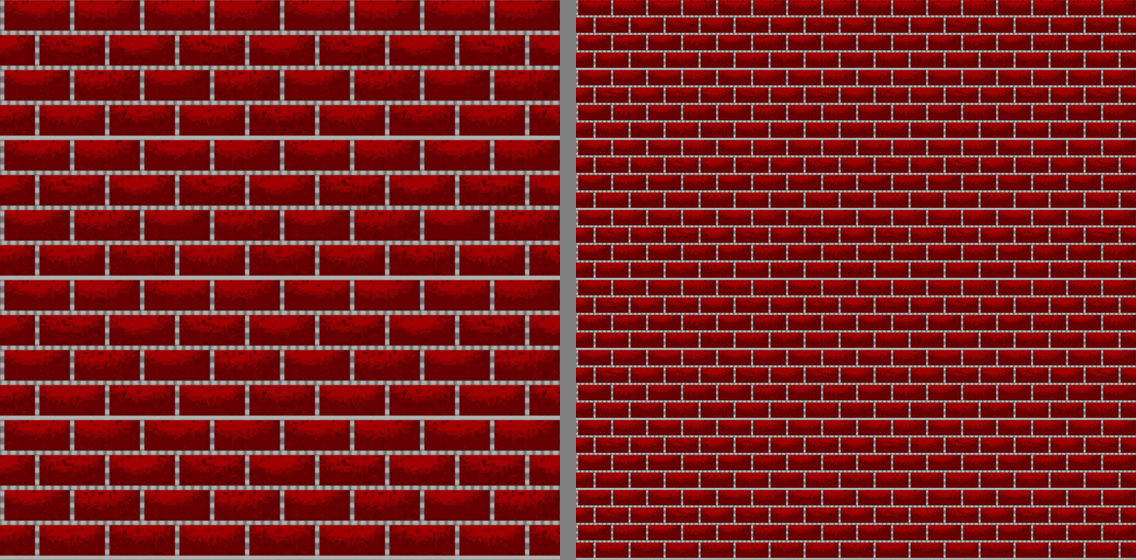
Left: one tile. Right: repeated 2 by 2.
Reproduce this texture procedurally as a three.js fragment shader.

```glsl
varying vec2 vUv;

// Layout, measured in texels: the canvas is 256 texels wide
const float TEXELS = 256.0;
const vec2 CELL = vec2(32.0, 16.0);
const vec2 VARIANTS = vec2(2.0, 4.0);
const float JOINT_HALF = 1.0;
const float EDGE_SOFT = 0.45;
const float DASH_PERIOD = 4.0;
const float BEAD_PERIOD = 5.3333;
const float GRAIN = 0.34;

const vec3 DEEP_RED = vec3(0.30, 0.0, 0.005);
const vec3 DARK_RED = vec3(0.40, 0.0, 0.01);
const vec3 MID_RED = vec3(0.51, 0.01, 0.01);
const vec3 BRIGHT_RED = vec3(0.63, 0.0, 0.01);
const vec3 MORTAR_LIGHT = vec3(0.69, 0.70, 0.69);
const vec3 MORTAR_COOL = vec3(0.45, 0.44, 0.46);
const vec3 MORTAR_WARM = vec3(0.46, 0.47, 0.44);

float hash(vec2 p) {
  vec3 q = fract(vec3(p.xyx) * vec3(0.1031, 0.1030, 0.0973));
  q += dot(q, q.yzx + 33.33);
  return fract((q.x + q.y) * q.z);
}

// Colour of one brick texel, with a highlight hanging from the top edge
vec3 clayTexel(vec2 texel, vec2 brick) {
  vec2 seed = brick * 71.0 + 13.0;
  vec2 uv = (texel + 0.5 - 2.0 * JOINT_HALF) / (CELL - 2.0 * JOINT_HALF);
  float grain = hash(texel + seed);
  float streak = hash(vec2(floor(texel.x / 3.0), texel.y) + seed + 19.0);

  vec2 center = vec2(mix(0.36, 0.52, hash(seed)), 1.0);
  vec2 radius = vec2(mix(0.45, 0.56, hash(seed + 3.0)), mix(0.42, 0.56, hash(seed + 7.0)));
  float glow = length((uv - center) / radius);
  glow += GRAIN * (0.5 * grain + 0.5 * streak - 0.5);

  vec3 color = DARK_RED;
  if (glow < 1.08) color = MID_RED;
  if (glow < 0.80) color = BRIGHT_RED;

  // Dark pits and pale specks, heavier on some bricks
  float wear = mix(0.04, 0.13, hash(seed + 11.0));
  float speck = hash(texel + seed + 43.0);
  if (speck < wear) color = mix(color, DEEP_RED, 0.75);
  if (speck > 1.0 - 0.6 * wear) color = mix(color, MID_RED, 0.7);

  // Shaded right and bottom rims
  float rim = max(smoothstep(0.90, 1.0, uv.x), 1.0 - smoothstep(0.0, 0.10, uv.y));
  return mix(color, DEEP_RED, 0.4 * rim);
}

// Softly blended texels
vec3 clay(vec2 local, vec2 brick) {
  vec2 base = floor(local - 0.5);
  vec2 f = smoothstep(0.0, 1.0, local - 0.5 - base);
  vec3 low = mix(clayTexel(base, brick), clayTexel(base + vec2(1.0, 0.0), brick), f.x);
  vec3 high = mix(clayTexel(base + vec2(0.0, 1.0), brick), clayTexel(base + 1.0, brick), f.x);
  return mix(low, high, f.y);
}

// Light beads repeating along a joint
float beads(float along, float period, float fill) {
  float d = abs(fract(along / period) - 0.5) * period;
  return 1.0 - smoothstep(-0.7, 0.7, d - 0.5 * fill * period);
}

void main() {
  vec2 p = vUv * TEXELS;

  // Running bond: even rows shift by half a brick
  float row = floor(p.y / CELL.y);
  p.x += 0.5 * CELL.x * (1.0 - mod(row, 2.0));
  vec2 cell = vec2(floor(p.x / CELL.x), row);
  vec2 local = p - cell * CELL;
  vec3 color = clay(local, mod(cell, VARIANTS));

  // Distance to the nearest joint on each axis
  vec2 toJoint = abs(mod(local - JOINT_HALF + 0.5 * CELL, CELL) - 0.5 * CELL);
  vec2 joint = 1.0 - smoothstep(-EDGE_SOFT, EDGE_SOFT, toJoint - JOINT_HALF);

  // Beaded upright joints
  float bead = beads(local.y - 1.0, BEAD_PERIOD, 0.42);
  color = mix(color, mix(MORTAR_COOL, MORTAR_LIGHT, bead), joint.x);

  // Dashed bed joints, every fourth one solid
  float bed = floor(p.y / CELL.y + 0.5);
  float solid = 1.0 - step(0.5, mod(bed, VARIANTS.y));
  float dash = max(solid, beads(vUv.x * TEXELS, DASH_PERIOD, 0.62));
  color = mix(color, mix(MORTAR_WARM, MORTAR_LIGHT, dash), joint.y);

  gl_FragColor = vec4(color, 1.0);
}
```
